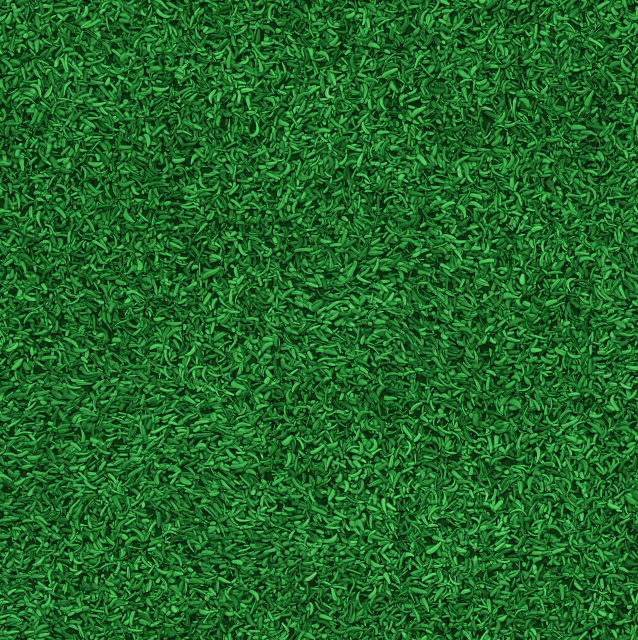
Reproduce this texture procedurally as a WebGL 2 fragment shader.

```glsl
#version 300 es
precision highp float;
// Dense green turf: short curled blades heaped in layers with dark gaps between them.

#define CELLS 59.0        // blade cells along the canvas height
#define LAYERS 6          // heaped layers of blades
#define BLADE_LENGTH 0.60 // mean half length, in cells
#define BLADE_WIDTH 0.133 // mean half width, in cells
#define SOFTNESS 0.075    // edge blur, in cells
#define SHADOW 0.45       // darkness beside a blade
#define SHADOW_REACH 0.20 // shadow width, in cells
#define SPREAD 2.7        // random turn of loose blades, radians
#define CURL 0.42         // irregular bending of the blades, in cells
#define GAP_TONE 0.18     // tone of the ground
#define BLADE_TONE 0.61   // mean tone of a blade
#define TONE_RANGE 0.42   // tone difference between blades

uniform vec2 u_resolution;
out vec4 fragColor;

vec3 hash3(ivec3 cell) {
    uvec3 v = uvec3(cell) * 1664525u + 1013904223u;
    v.x += v.y * v.z; v.y += v.z * v.x; v.z += v.x * v.y;
    v ^= v >> 16u;
    v.x += v.y * v.z; v.y += v.z * v.x; v.z += v.x * v.y;
    return vec3(v >> 8u) / 16777216.0;
}

float noise(vec2 p, int seed) {
    ivec2 i = ivec2(floor(p));
    vec2 f = fract(p);
    f = f * f * (3.0 - 2.0 * f);
    float a = hash3(ivec3(i, seed)).x;
    float b = hash3(ivec3(i + ivec2(1, 0), seed)).x;
    float c = hash3(ivec3(i + ivec2(0, 1), seed)).x;
    float d = hash3(ivec3(i + ivec2(1, 1), seed)).x;
    return mix(mix(a, b, f.x), mix(c, d, f.x), f.y);
}

// Paints one blade, with its shadow, over the heap (x: tone, y: paleness)
void paintBlade(inout vec2 heap, vec2 p, ivec2 cell, int layer,
                float flow, float matted, float edge) {
    vec3 place = hash3(ivec3(cell, layer));
    vec3 shape = hash3(ivec3(cell, layer + 50));
    vec3 look = hash3(ivec3(cell, layer + 100));

    float angle = flow + (place.z + look.z - 1.0) * mix(SPREAD, 1.4, matted);
    vec2 along = vec2(cos(angle), sin(angle));
    vec2 across = vec2(-along.y, along.x);
    vec2 q = p - vec2(cell) - place.xy;
    q = vec2(dot(q, along), dot(q, across));

    float halfLength = BLADE_LENGTH * mix(0.4, 1.35, shape.x);
    float halfWidth = BLADE_WIDTH * mix(0.55, 1.45, shape.y);
    q.y += (shape.z - 0.5) * mix(1.4, 0.7, matted) * (q.x * q.x - 0.1);
    float t = clamp(q.x / halfLength, -1.0, 1.0);
    float taper = halfWidth * (1.0 - 0.3 * t - 0.25 * t * t);
    float d = length(vec2(max(abs(q.x) - halfLength + halfWidth, 0.0), q.y)) - taper;
    if (d > SHADOW_REACH + 0.1) return;

    // Rounded section lit from above, some blades split by a crease
    float s = clamp(q.y / taper, -1.0, 1.0);
    float lit = s * dot(across, vec2(-0.5, 0.86));
    float crease = step(0.55, look.y) * smoothstep(0.4, 0.0, abs(s + 0.2));
    float tone = BLADE_TONE + (look.x - 0.5) * TONE_RANGE
               + 0.09 * lit - 0.08 * s * s + 0.06 * t - 0.12 * crease;

    float shade = smoothstep(SHADOW_REACH, -0.02, d + 0.05 * lit);
    heap.x *= 1.0 - SHADOW * mix(1.0, 0.85, matted) * shade;
    float cover = smoothstep(edge, -edge, d);
    heap = mix(heap, vec2(tone, step(0.992, look.y)), cover);
}

vec3 turfColour(float tone) {
    float g = clamp(0.01 + 1.18 * tone - 0.24 * tone * tone, 0.07, 0.86);
    return vec3(0.02 + 0.47 * g * g, g, 0.005 + 0.2 * g + 0.31 * g * g);
}

void main() {
    vec2 uv = gl_FragCoord.xy / u_resolution.y;
    float edge = max(SOFTNESS, 0.7 * CELLS / u_resolution.y);

    // Broad patches: combed direction, flattened areas and uneven light
    float flow = (noise(uv * 9.0, 301) - 0.5) * 1.5 - 0.1;
    float matted = smoothstep(0.45, 0.85, noise(uv * 6.0, 302) + 0.22 * (0.5 - uv.y));
    float patchTone = (noise(uv * 5.0, 303) + noise(uv * vec2(13.0, 19.0), 304) - 1.0) * 0.09;

    // Bent space gives every blade an uneven outline
    vec2 bent = uv * CELLS;
    bent += CURL * (vec2(noise(bent * 0.9, 306), noise(bent * 0.9, 307)) - 0.5);

    // Heap the layers from the ground up. Within a layer, cells are taken by
    // their index modulo 3, so the order is the same for every pixel.
    vec2 heap = vec2(GAP_TONE, 0.0);
    for (int k = 0; k < LAYERS; k++) {
        vec2 p = bent + float(k) * vec2(0.37, 0.61) + 3.0;
        ivec2 corner = ivec2(floor(p)) - 1;
        for (int n = 0; n < 9; n++) {
            ivec2 turn = ivec2(n % 3, n / 3);
            ivec2 cell = corner + (turn - corner % 3 + 3) % 3;
            paintBlade(heap, p, cell, k, flow, matted, edge);
        }
    }

    // Fine grain and patch light
    float tone = heap.x + (noise(uv * 210.0, 305) - 0.5) * 0.09;
    tone *= 1.0 + patchTone;
    vec3 colour = turfColour(tone);
    colour += vec3(0.12, 0.06, 0.09) * heap.y * tone;
    colour += vec3(0.01, 0.0, 0.015) * matted * tone;
    fragColor = vec4(colour, 1.0);
}
```
